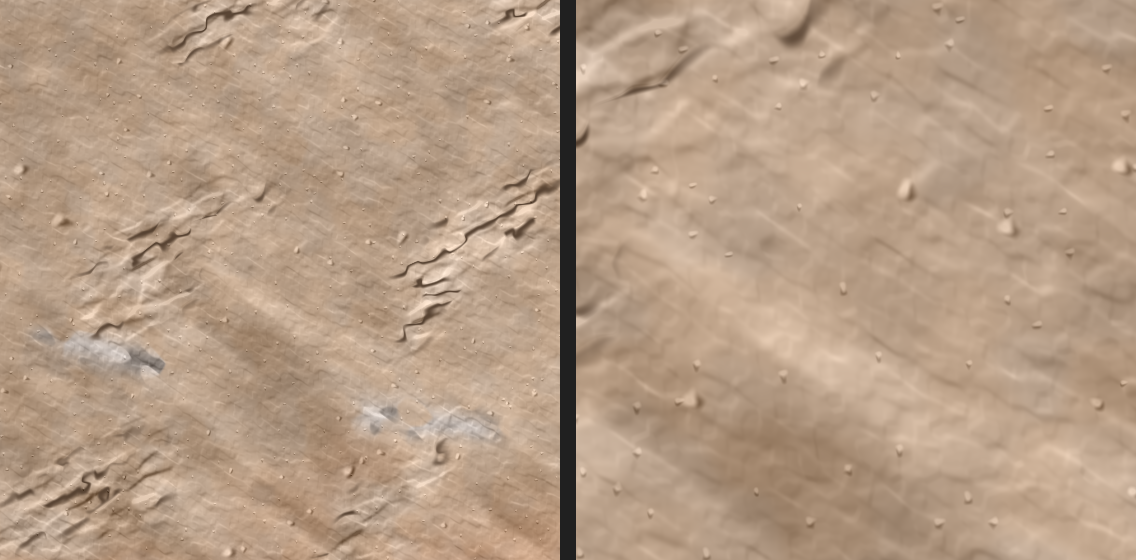
Left: the whole. Right: its middle third, enlarged.
Give the GLSL for this texture, as a WebGL 2 fragment shader.

```glsl
#version 300 es
precision highp float;

uniform vec2 u_resolution;
out vec4 fragColor;

// Colours
const vec3 SAND = vec3(0.718, 0.619, 0.529);
const vec3 PALE_ROCK = vec3(0.775, 0.685, 0.605);
const vec3 RUST = vec3(0.740, 0.575, 0.455);
const vec3 MINERAL = vec3(0.775, 0.745, 0.730);
const vec3 SLATE = vec3(0.430, 0.395, 0.370);
const vec3 CREVICE = vec3(0.330, 0.250, 0.185);

// Directions and strengths
const vec2 LIGHT = vec2(-0.50, 0.866);
const vec2 GRAIN_DIR = vec2(0.84, -0.543);
const vec2 LEDGE_DIR = vec2(0.88, 0.475);
const float LIGHT_STEP = 0.004;
const float RELIEF_GAIN = 0.34;
const float BAND_SPACING = 0.37;
const float LEDGE_COUNT = 24.0;

vec3 hash3(vec2 p) {
    vec3 q = fract(p.xyx * vec3(0.1031, 0.1030, 0.0973));
    q += dot(q, q.yxz + 33.33);
    return fract((q.xxy + q.yzz) * q.zyx);
}

// Cellular noise with softly blended cells, 0 to 1
float cells(vec2 p) {
    vec2 id = floor(p), f = fract(p);
    float total = 0.0, weights = 0.0;
    for (int y = -1; y <= 1; y++) {
        for (int x = -1; x <= 1; x++) {
            vec2 cell = vec2(x, y);
            vec3 h = hash3(id + cell + 50.0);
            vec2 d = cell + 0.15 + 0.7 * h.xy - f;
            float w = exp(-7.0 * dot(d, d));
            total += w * h.z;
            weights += w;
        }
    }
    return total / weights;
}

// Coordinates along and across a direction
vec2 alignTo(vec2 p, vec2 dir) {
    return vec2(dot(p, dir), dot(p, vec2(-dir.y, dir.x)));
}

// Height of the ground; rock adds coarse blocks
float relief(vec2 p, float rock) {
    vec2 g = alignTo(p, GRAIN_DIR) * vec2(0.5, 1.0);
    float h = 0.7 * cells(g * 19.0) + 0.6 * cells(g * 40.0 + 9.0);
    h += 0.46 * cells(g * 82.0 + 3.0) + 0.16 * cells(p * 120.0);
    return h + rock * 1.6 * cells(alignTo(p, LEDGE_DIR) * vec2(20.0, 46.0));
}

// Rock bands repeated up the slope, broken along their length
float outcrop(vec2 p, float wobble) {
    float c = p.y - 0.5 * p.x - 0.13 * smoothstep(0.5, 0.9, p.x);
    c += 0.12 * (wobble - 0.5) - 0.03;
    float band = floor(c / BAND_SPACING + 0.5);
    float d = (c - band * BAND_SPACING) / 0.085;
    float along = sin(9.0 * p.x + 0.4 - 1.53 * band) + 1.2 * (wobble - 0.5);
    return exp(-d * d) * smoothstep(-0.5, 0.8, along);
}

// Scattered stones: lit body above zero, cast shadow below
float stones(vec2 p, float density) {
    p += 0.03 * sin(p.yx * 17.0);
    vec3 h = hash3(floor(p) + 7.0);
    vec2 d = fract(p) - 0.3 - 0.4 * h.xy;
    float r = mix(0.09, 0.17, fract(h.z * 57.0));
    float body = 1.0 - smoothstep(0.25 * r, r, length(d));
    float shade = 1.0 - smoothstep(0.2 * r, r, length(d + LIGHT * r * 0.7));
    return step(1.0 - density, h.z) * (0.7 * body - shade * (1.0 - body));
}

void main() {
    vec2 p = gl_FragCoord.xy / u_resolution.y;
    vec2 g = alignTo(p, GRAIN_DIR);
    vec2 q = alignTo(p, LEDGE_DIR);
    float broad = cells(p * 5.0);
    float patches = cells(g * vec2(9.0, 15.0) + 4.0);
    float mottle = cells(g * vec2(20.0, 32.0) + 11.0);
    float rock = outcrop(p, cells(p * 8.0 + 2.0));

    // Slow tints: rust low down, pale stone on the outcrops
    float rust = smoothstep(0.26, 0.02, p.y + 0.06 * sin(7.0 * p.x + 1.0));
    rust *= smoothstep(0.3, 0.7, broad + 0.25 * p.x) * (1.0 - rock);
    vec3 color = mix(SAND, RUST, 0.75 * rust);
    color = mix(color, PALE_ROCK, 0.75 * rock * smoothstep(0.15, 0.65, patches));
    color += (cells(p * 24.0) - 0.5) * vec3(0.022, 0.0, -0.022);
    color += 0.085 * (broad - 0.5) + 0.075 * (patches - 0.5) + 0.07 * (mottle - 0.5);

    // Drawn-out streaks on the lower slope
    float streak = cells(g * vec2(4.5, 24.0));
    color += 0.10 * (streak - 0.5) * smoothstep(0.8, 0.4, p.y);

    // Blue-grey mineral vein
    float vein = (p.y - 0.37 + 0.13 * p.x + 0.08 * (broad - 0.5)) / 0.034;
    float mineral = exp(-vein * vein) * smoothstep(-0.2, 0.6, sin(11.0 * p.x - 0.5));
    mineral *= smoothstep(0.2, 0.55, cells(g * vec2(18.0, 28.0)));
    color = mix(color, MINERAL, 0.85 * mineral);
    float slate = smoothstep(0.52, 0.8, cells(g * vec2(26.0, 44.0) + 6.0));
    color = mix(color, SLATE, 0.75 * mineral * slate);

    // Side light on the relief
    float slope = relief(p, rock) - relief(p + LIGHT * LIGHT_STEP, rock);
    color += clamp(slope * RELIEF_GAIN * (1.0 + 0.5 * rock + 0.8 * mineral), -0.28, 0.15);

    // Broken ledges with a bright rim over a dark crevice
    float t = q.y * LEDGE_COUNT + 1.1 * cells(q * vec2(7.0, 5.0));
    t += 0.6 * cells(p * 36.0);
    float f = fract(t);
    float gap = smoothstep(0.6, 0.84, f) * (1.0 - smoothstep(0.86, 1.0, f));
    float rim = smoothstep(0.0, 0.12, f) * exp(-5.0 * f);
    float broken = smoothstep(0.5, 0.8, cells(q * vec2(17.0, 30.0) + 8.0));
    broken *= smoothstep(0.2, 0.7, rock);
    color += 0.12 * rim * broken;
    color = mix(color, CREVICE, 0.95 * gap * broken);

    // Pebbles and a few larger stones
    color += 0.15 * stones(g * 46.0, 0.22);
    color += 0.20 * stones(q * 24.0 + 3.0, 0.09);
    color += 0.26 * stones(q * vec2(7.0, 9.0) + 5.0, 0.09);

    fragColor = vec4(clamp(color, 0.0, 1.0), 1.0);
}
```
